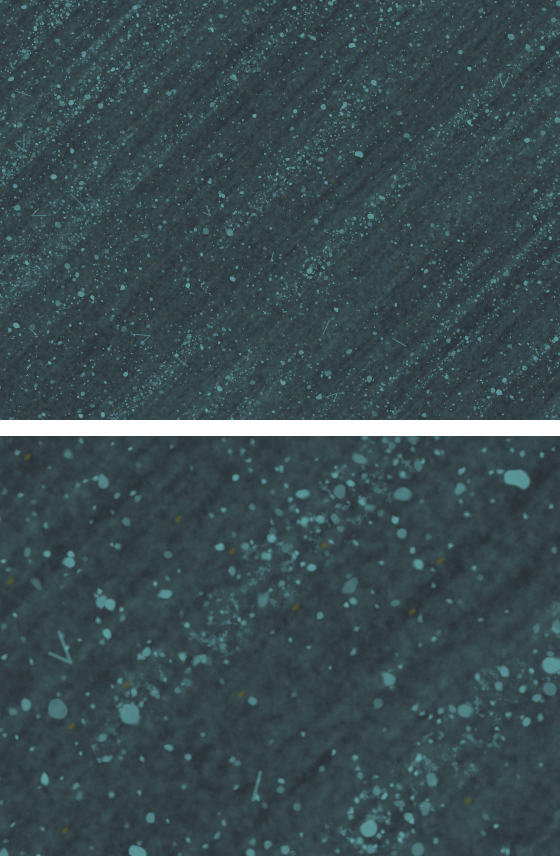
Top: the whole. Bottom: its middle third, enlarged.
Reproduce this texture procedurally as a Shadertoy shader.

```glsl
const vec3 SLATE = vec3(0.182, 0.228, 0.248);
const vec3 TEAL = vec3(0.252, 0.362, 0.375);
const vec3 PALE = vec3(0.39, 0.66, 0.67);
const vec3 OLIVE = vec3(0.38, 0.36, 0.13);
const float STREAK_ANGLE = 0.77;
const float SOFT = 0.0016;

vec3 hash3(vec2 p) {
    vec3 q = fract(vec3(p.xyx) * vec3(0.1031, 0.1030, 0.0973));
    q += dot(q, q.yxz + 33.33);
    return fract((q.xxy + q.yzz) * q.zyx);
}

float noise(vec2 p) {
    vec2 id = floor(p), f = fract(p);
    f = f * f * (3.0 - 2.0 * f);
    float low = mix(hash3(id).x, hash3(id + vec2(1, 0)).x, f.x);
    float high = mix(hash3(id + vec2(0, 1)).x, hash3(id + vec2(1, 1)).x, f.x);
    return mix(low, high, f.y);
}

mat2 rotation(float angle) {
    float c = cos(angle), s = sin(angle);
    return mat2(c, -s, s, c);
}

float fbm(vec2 p) {
    float sum = 0.0, weight = 0.5;
    for (int i = 0; i < 3; i++) {
        sum += weight * noise(p);
        p = p * 2.07 + 17.3;
        weight *= 0.6;
    }
    return sum / 0.98;
}

float segment(vec2 p, vec2 a, vec2 b) {
    vec2 ab = b - a;
    return length(p - a - ab * clamp(dot(p - a, ab) / dot(ab, ab), 0.0, 1.0));
}

// Broad bands that stay smooth and carry fewer grains
float calmBand(vec2 q) {
    return smoothstep(0.55, 0.85, noise(vec2(q.x * 0.6, q.y * 8.0) + 41.0));
}

// Narrow rows along the streaks where grains and powder settle
float grainRow(vec2 q) {
    return smoothstep(0.45, 0.85, noise(vec2(q.x * 1.8, q.y * 50.0) + 9.0));
}

float grainDensity(vec2 q) {
    float clump = smoothstep(0.2, 0.8, noise(q * 10.0 + 63.0));
    return mix(0.5, 2.0, grainRow(q)) * mix(0.6, 1.5, clump) * (1.0 - 0.6 * calmBand(q));
}

// One scattered layer of rounded grains, tilted against the streaks
float grains(vec2 q, float count, float radius, float chance, float tilt) {
    mat2 turn = rotation(tilt);
    vec2 p = turn * q;
    vec2 id = floor(p * count);
    vec3 place = hash3(id + count * 7.0);
    vec3 look = hash3(id + count * 3.0 + 191.0);
    float margin = min((radius * 1.2 + SOFT) * count, 0.5);
    vec2 centre = (id + mix(vec2(margin), vec2(1.0 - margin), place.xy)) / count;
    float present = step(place.z, chance * grainDensity(centre * turn));
    float squash = mix(0.85, 1.2, look.y);
    float d = length((p - centre) * vec2(squash, 1.0 / squash));
    d += radius * 0.7 * (noise(p * 0.9 / radius) - 0.5);
    float r = radius * mix(0.55, 1.0, look.x);
    return present * mix(0.35, 1.0, look.z) * (1.0 - smoothstep(r - SOFT, r + SOFT, d));
}

// Sparse hairs, some of them forked
float fibres(vec2 p, float count, float chance) {
    vec2 id = floor(p * count);
    vec3 place = hash3(id + 311.0), look = hash3(id + 523.0);
    vec2 root = (id + mix(vec2(0.35), vec2(0.65), place.xy)) / count;
    float angle = 6.2832 * look.x;
    float size = mix(0.02, 0.045, look.y);
    vec2 tip = root + size * vec2(cos(angle), sin(angle));
    vec2 fork = root + 0.7 * size * vec2(cos(angle + 0.8), sin(angle + 0.8));
    float d = segment(p, root, tip);
    if (look.z > 0.5) d = min(d, segment(p, root, fork));
    return step(place.z, chance) * (1.0 - smoothstep(0.0003, 0.0024, d));
}

// Tiny slanted olive flecks
float flecks(vec2 q, float count, float chance) {
    vec2 id = floor(q * count);
    vec3 place = hash3(id + 733.0);
    vec2 centre = (id + mix(vec2(0.15), vec2(0.85), place.xy)) / count;
    float d = length((q - centre) * vec2(0.7, 1.2));
    return step(place.z, chance) * (1.0 - smoothstep(0.0005, 0.0035, d));
}

void mainImage(out vec4 fragColor, in vec2 fragCoord) {
    vec2 p = fragCoord / iResolution.y;
    vec2 q = rotation(STREAK_ANGLE) * p + vec2(3.0, 5.0);
    float calm = calmBand(q), row = grainRow(q);

    // Streaked ground with fine mottling and a faint weave
    float streak = fbm(vec2(q.x * 1.5, q.y * 45.0));
    float scratch = noise(vec2(q.x * 14.0, q.y * 170.0));
    float mottle = fbm(rotation(0.3) * p * 150.0);
    float weave = noise(p * vec2(24.0, 80.0)) - noise(p * vec2(80.0, 24.0) + 30.0);
    float tone = 0.24 + 0.6 * (streak - 0.5) + 0.3 * (scratch - 0.5);
    tone += 0.95 * (mottle - 0.5) + 0.12 * calm + 0.12 * row;
    tone += weave * mix(0.06, 0.18, calm);
    vec3 color = mix(SLATE, TEAL, clamp(tone, -0.2, 1.1));

    // Pale powder along the rows
    float powder = smoothstep(0.55, 0.85, fbm(q * 130.0 + 77.0));
    color = mix(color, PALE, 0.45 * powder * mix(0.1, 1.0, row));

    // Grains from coarse to dust
    float cover = 0.0, count = 23.0;
    for (int i = 0; i < 6; i++) {
        float layer = float(i);
        float grain = grains(q, count, 0.18 / count, 0.12 + 0.02 * layer, 0.4 + layer * 1.1);
        cover = max(cover, grain);
        count *= 1.33;
    }
    color = mix(color, PALE, 0.88 * cover);
    color = mix(color, PALE, 0.5 * fibres(p + 2.0, 7.0, 0.2));
    color = mix(color, OLIVE, 0.7 * flecks(q, 16.0, 0.3));
    fragColor = vec4(color, 1.0);
}
```
